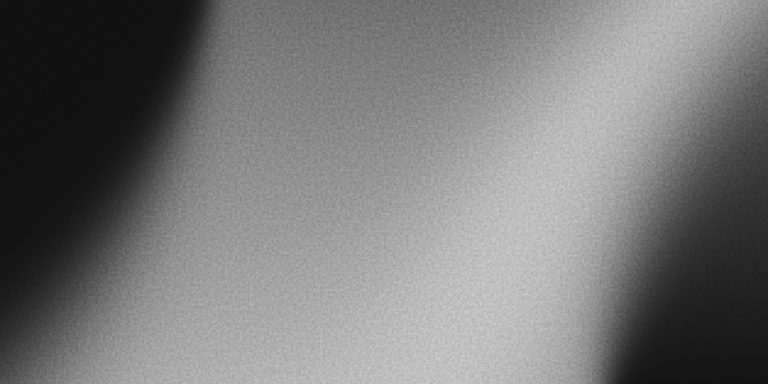
Reproduce this background procedurally as a Shadertoy shader.

```glsl
// A soft diagonal beam of grey light between two dark folds, with fine grain.

// Curves over height y: constant, linear and quadratic terms.
const vec3 LEFT_EDGE   = vec3(0.060, 0.80, -0.31);
const vec3 LEFT_BLUR   = vec3(0.120, -0.16, 0.06);
const vec3 RIDGE_LINE  = vec3(1.150, 0.50, 0.19);
const vec3 RIGHT_EDGE  = vec3(1.577, 0.16, 0.28);
const vec3 RIGHT_BLUR  = vec3(0.021, 0.13, -0.04);
const vec3 BODY_LEVEL  = vec3(0.700, -0.23, -0.03);
const vec3 RIGHT_SHADE = vec3(0.075, 0.22, 0.06);

const float LEFT_SHADE    = 0.065;
const float RIDGE_LEVEL   = 0.755;
const float RIDGE_SPREAD  = 0.33;
const float RIDGE_FALLOFF = 1.2;
const float GRAIN_SCALE   = 157.0;
const float GRAIN_AMOUNT  = 0.075;

float curve(vec3 k, float y) {
    return k.x + y * (k.y + y * k.z);
}

float softStep(float edge, float blur, float x) {
    return 1.0 / (1.0 + exp((edge - x) / blur));
}

// Gradient noise
vec2 gradient(vec2 cell) {
    vec3 p = fract(cell.xyx * vec3(0.1031, 0.1030, 0.0973));
    p += dot(p, p.yzx + 33.33);
    float angle = 6.28319 * fract((p.x + p.y) * p.z);
    return vec2(cos(angle), sin(angle));
}

float gradientNoise(vec2 p) {
    vec2 i = floor(p), f = fract(p);
    vec2 u = f * f * f * (f * (f * 6.0 - 15.0) + 10.0);
    vec2 e = vec2(0.0, 1.0);
    float a = dot(gradient(i), f);
    float b = dot(gradient(i + e.yx), f - e.yx);
    float c = dot(gradient(i + e.xy), f - e.xy);
    float d = dot(gradient(i + e.yy), f - e.yy);
    return mix(mix(a, b, u.x), mix(c, d, u.x), u.y);
}

float grain(vec2 p) {
    float fine = gradientNoise(p * GRAIN_SCALE);
    float coarse = gradientNoise(p.yx * GRAIN_SCALE * 0.57 + 19.7);
    return fine + 0.5 * coarse;
}

// Broad glow on the left of the ridge, rounded shoulder on its right
float beam(vec2 p) {
    float d = p.x - curve(RIDGE_LINE, p.y);
    float glow = exp(-d * d / (RIDGE_SPREAD * RIDGE_SPREAD));
    float leftSide = mix(curve(BODY_LEVEL, p.y), RIDGE_LEVEL, glow);
    float rightSide = max(RIDGE_LEVEL - RIDGE_FALLOFF * d * d, 0.0);
    return d < 0.0 ? leftSide : rightSide;
}

void mainImage(out vec4 fragColor, in vec2 fragCoord) {
    vec2 p = fragCoord / iResolution.y;

    // Light, closed in by a dark fold on either side
    float leftMask = softStep(curve(LEFT_EDGE, p.y), curve(LEFT_BLUR, p.y), p.x);
    float rightMask = softStep(curve(RIGHT_EDGE, p.y), curve(RIGHT_BLUR, p.y), p.x);
    float light = mix(LEFT_SHADE, beam(p), leftMask);
    light = mix(light, curve(RIGHT_SHADE, p.y), rightMask);

    // Grain, strongest in the midtones
    light += GRAIN_AMOUNT * grain(p) * smoothstep(0.0, 0.5, light);

    fragColor = vec4(vec3(clamp(light, 0.0, 1.0)), 1.0);
}
```
